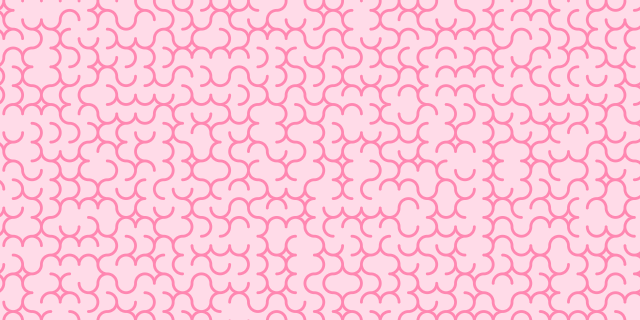
Write a Shadertoy shader that draws this pattern.

```glsl
// Pink semicircle tiling: every square cell holds one half ring, turned at
// random by quarter turns. Rings touch at the cell edges, so neighbours join
// into scallops, waves and stars; the nearest distance draws the line.

const vec3 PALE_PINK = vec3(1.0, 0.857, 0.908);
const vec3 ROSE = vec3(1.0, 0.530, 0.695);
const float ROWS = 17.0;                     // cells per canvas height
const vec2 GRID_SHIFT = vec2(0.20, 0.45);    // grid offset in cells
const float RADIUS = 0.5;
const float HALF_WIDTH = 0.075;

float hash21(vec2 p) {
    vec3 q = fract(vec3(p.xyx) * vec3(0.1031, 0.1030, 0.0973));
    q += dot(q, q.yzx + 33.33);
    return fract((q.x + q.y) * q.z);
}

// Turns a vector by a whole number of quarter turns
vec2 quarterTurn(vec2 p, float turns) {
    if (mod(turns, 2.0) > 0.5) p = vec2(-p.y, p.x);
    return turns > 1.5 ? -p : p;
}

// Distance to the lower half of a circle; the ends give round caps
float halfRing(vec2 p, float radius) {
    return p.y < 0.0 ? abs(length(p) - radius)
                     : length(vec2(abs(p.x) - radius, p.y));
}

// Nearest half ring among the cell and its neighbours
float ringField(vec2 p) {
    vec2 cell = floor(p);
    float nearest = 10.0;
    for (int y = -1; y <= 1; y++) {
        for (int x = -1; x <= 1; x++) {
            vec2 id = cell + vec2(x, y);
            float turns = floor(4.0 * hash21(id + 57.0));
            vec2 local = quarterTurn(p - id - 0.5, turns);
            nearest = min(nearest, halfRing(local, RADIUS));
        }
    }
    return nearest;
}

void mainImage(out vec4 fragColor, in vec2 fragCoord) {
    float pixel = ROWS / iResolution.y;
    vec2 p = fragCoord * pixel - GRID_SHIFT;

    // Coverage with a one pixel soft edge
    float line = clamp((HALF_WIDTH - ringField(p)) / pixel + 0.5, 0.0, 1.0);
    fragColor = vec4(mix(PALE_PINK, ROSE, line), 1.0);
}
```
